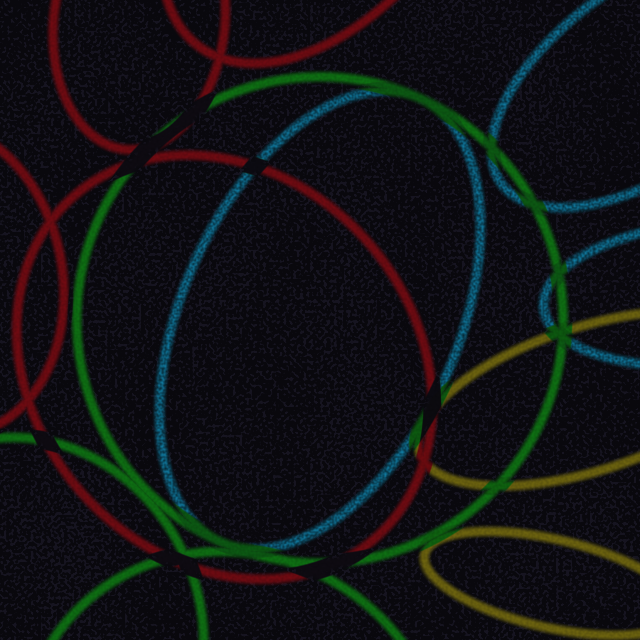
Give the GLSL for this background, as a three.js fragment shader.

```glsl
// Soft glowing elliptical rings in red, green, blue and yellow on a near-black, flecked ground.
// Two large rings sit in the centre, the rest follow golden-angle steps around the border.
// Overlapping rings keep only the light they share, so crossings of unlike colours go dark.
varying vec2 vUv;

vec2 randomGradient(vec2 cell) {
  vec3 q = fract(cell.xyx * vec3(0.1031, 0.1030, 0.0973));
  q += dot(q, q.yzx + 33.33);
  float angle = 6.2832 * fract((q.x + q.y) * q.z);
  return vec2(cos(angle), sin(angle));
}

float gradientNoise(vec2 p) {
  vec2 cell = floor(p);
  vec2 f = fract(p);
  vec2 u = f * f * f * (f * (f * 6.0 - 15.0) + 10.0);
  float a = dot(randomGradient(cell), f);
  float b = dot(randomGradient(cell + vec2(1.0, 0.0)), f - vec2(1.0, 0.0));
  float c = dot(randomGradient(cell + vec2(0.0, 1.0)), f - vec2(0.0, 1.0));
  float d = dot(randomGradient(cell + 1.0), f - 1.0);
  return mix(mix(a, b, u.x), mix(c, d, u.x), u.y);
}

// Approximate distance to the outline of an axis-aligned ellipse
float ellipseDistance(vec2 p, vec2 radii) {
  float k = length(p / radii);
  return abs(k * (k - 1.0)) / max(length(p / (radii * radii)), 0.001);
}

vec3 ringTint(float index) {
  float kind = mod(index, 5.0);
  if (kind < 0.5) return vec3(0.12, 0.95, 0.16);
  if (kind < 1.5) return vec3(0.10, 0.76, 1.00);
  if (kind > 2.5 && kind < 3.5) return vec3(0.92, 0.84, 0.13);
  return vec3(0.95, 0.09, 0.15);
}

// Distance from p to the ring of the given index
float ringDistance(vec2 p, float index) {
  float vary = fract(index * 0.755 + 0.2);
  float outer = smoothstep(1.0, 4.0, index);
  float around = index * 2.4 - 1.2;
  vec2 centre = vec2(0.5) + outer * (0.5 + 0.2 * vary) * vec2(cos(around), sin(around));
  float size = mix(0.38, 0.16 + 0.18 * vary, outer);
  float aspect = 1.0 - 0.7 * fract(index * 0.618);
  float tilt = index * 1.15;
  vec2 q = p - centre;
  q = vec2(cos(tilt) * q.x + sin(tilt) * q.y, cos(tilt) * q.y - sin(tilt) * q.x);
  return ellipseDistance(q, size * vec2(1.0, aspect));
}

void main() {
  // Ground: fine flecks, denser in slow patches
  float grain = gradientNoise(vUv * 190.0);
  float patches = gradientNoise(vUv * vec2(7.0, 5.0) + 3.7);
  float flecks = smoothstep(0.06, 0.26, grain + 0.15 * patches);
  vec3 ground = mix(vec3(0.034, 0.031, 0.050), vec3(0.085, 0.078, 0.125), flecks);

  // Rings: a soft cover, and a wider halo that limits the shared light
  float cover = 0.0;
  vec3 light = vec3(1.0);
  for (int i = 0; i < 12; i++) {
    float index = float(i);
    float d = ringDistance(vUv, index);
    cover = max(cover, 1.0 - smoothstep(0.002, 0.0125, d));
    float halo = 1.0 - smoothstep(0.0125, 0.016, d);
    light = min(light, mix(vec3(1.0), ringTint(index), halo));
  }

  // Blue light is grainier than the rest
  float speckle = gradientNoise(vUv * 230.0 + 40.0);
  light *= 1.0 + speckle * mix(0.15, 0.75, smoothstep(0.3, 0.9, light.b));

  gl_FragColor = vec4(mix(ground, light * 0.43, cover), 1.0);
}
```
